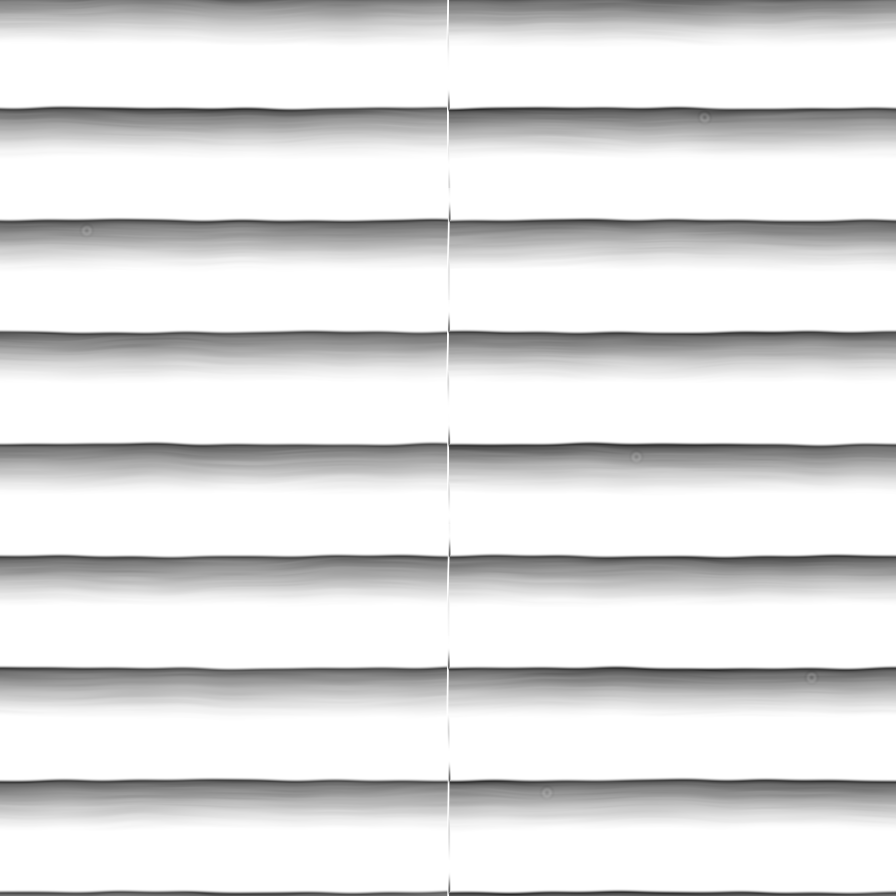
This pattern is drawn by a WebGL 2 fragment shader. Its source:

```glsl
#version 300 es
precision highp float;
// Eight lapped, white-painted boards, each shaded by the lip of the board above,
// with one hairline butt joint at mid width. Shade is a falloff below each wavy lip,
// broken up by stretched grain noise; all seeds wrap by row so the tile is seamless.

uniform vec2 u_resolution;
out vec4 outColor;

const float TAU = 6.2831853;
const float ROWS = 8.0;
const float JOINT_X = 0.5;
const float LIP_OFFSET = 0.021;      // lip position, in rows above the row border
const float LIP_WAVE = 0.009;        // waviness of the lip, in rows
const float LIP_SOFTNESS = 0.042;    // soft edge above the lip, in rows
const float LINE_DEPTH = 0.15;       // extra darkness right at the lip
const float LINE_FADE = 0.016;
const float SHADOW_DEPTH = 0.60;
const float SHADOW_LENGTH = 0.435;   // in rows
const float SHADOW_CURVE = 1.3;
const float GRAIN_AMOUNT = 0.16;
const float KNOT_CHANCE = 0.35;
const float KNOT_RADIUS = 0.011;     // in canvas widths
const float JOINT_HALF_WIDTH = 0.0010;
const vec3 PAINT = vec3(1.0);
const vec3 SHADE = vec3(0.0);

float hash(vec2 p) {
    vec3 q = fract(vec3(p.xyx) * vec3(0.1031, 0.1030, 0.0973));
    q += dot(q, q.yzx + 33.33);
    return fract((q.x + q.y) * q.z);
}

float valueNoise(vec2 p) {
    vec2 cell = floor(p);
    vec2 f = fract(p);
    f = f * f * (3.0 - 2.0 * f);
    float low = mix(hash(cell), hash(cell + vec2(1.0, 0.0)), f.x);
    float high = mix(hash(cell + vec2(0.0, 1.0)), hash(cell + 1.0), f.x);
    return mix(low, high, f.y);
}

// Layered sines along the board, with phases picked per row.
float lipWave(float along, float row) {
    float sum = 0.0;
    for (int i = 0; i < 4; i++) {
        float k = float(i);
        float phase = TAU * hash(vec2(row + 3.0, k + 11.0));
        sum += sin(along * TAU * (2.3 + 3.7 * k) + phase) / (1.0 + 0.6 * k);
    }
    return sum * 0.6;
}

// Streaks stretched along the board, bent by a slow drift; range about -1 to 1.
float woodGrain(float along, float depth, float row) {
    float seed = row * 71.0 + 200.0;
    float bend = 0.09 * (valueNoise(vec2(along * 9.0, depth * 3.0 + seed)) - 0.5);
    float d = depth + bend;
    float broad = valueNoise(vec2(along * 5.0, d * 9.0 + seed));
    float streak = valueNoise(vec2(along * 8.0 + 40.0, d * 30.0 + seed));
    float fine = valueNoise(vec2(along * 17.0 + 90.0, d * 58.0 + seed));
    return broad * 0.8 + streak * 0.7 + fine * 0.5 - 1.0;
}

// Faint rings of an occasional knot, at most one in each half of a board.
float knotRings(float along, float depth, float row) {
    float side = floor(along * 2.0);
    vec2 id = vec2(row + 17.0, side + 5.0);
    float present = step(hash(id), KNOT_CHANCE);
    vec2 center = vec2((side + mix(0.1, 0.9, hash(id + 31.0))) * 0.5,
                       mix(0.07, 0.13, hash(id + 57.0)));
    vec2 offset = (vec2(along, depth) - center) * vec2(1.0, 1.0 / ROWS);
    float r = length(offset) / KNOT_RADIUS;
    return present * (1.0 - smoothstep(0.3, 1.0, r)) * cos(r * 9.0);
}

float boardShade(float along, float depth, float row) {
    float grain = woodGrain(along, depth, row);
    float tone = mix(1.06, 0.94, along)
               + 0.14 * (valueNoise(vec2(along * 4.0, row * 9.0 + 0.5)) - 0.5);
    float reach = SHADOW_LENGTH * (1.0 + 0.07 * grain);
    float below = max(depth, 0.0);
    float fall = pow(max(1.0 - below / reach, 0.0), SHADOW_CURVE);
    float texture_ = 1.0 + GRAIN_AMOUNT * grain + 0.10 * knotRings(along, depth, row);
    float line = LINE_DEPTH * exp(-below / LINE_FADE);
    float lip = smoothstep(-LIP_SOFTNESS, 0.0, depth);
    return (SHADOW_DEPTH * fall * texture_ * tone + line) * lip * lip;
}

void main() {
    vec2 uv = gl_FragCoord.xy / u_resolution;
    float pixel = 1.0 / u_resolution.x;

    // Nearest lip, and depth below it; "along" starts and ends at the joint.
    float rowPos = (1.0 - uv.y) * ROWS + LIP_OFFSET;
    float lipIndex = floor(rowPos + 0.3);
    float row = mod(lipIndex, ROWS);
    float along = fract(uv.x - JOINT_X);
    float depth = rowPos - lipIndex + LIP_WAVE * lipWave(along, row);
    float shade = boardShade(along, depth, row);

    // Joint: a pale gap, a dark spike above each lip, and a faint broken edge.
    float sway = 0.0005 * (sin(TAU * uv.y * 3.0) + 0.6 * sin(TAU * uv.y * 8.0 + 1.0));
    float across = uv.x - JOINT_X - sway;
    float gap = 1.0 - smoothstep(-0.5, 0.5, (abs(across) - JOINT_HALF_WIDTH) / pixel);
    float spike = smoothstep(-0.20, -0.02, depth) * (1.0 - smoothstep(-0.02, 0.02, depth));
    float edge = 1.0 - smoothstep(0.0, 0.0008 + pixel, abs(across - 0.0011));
    float broken = 0.5 + 0.5 * sin(TAU * uv.y * 13.0 + 2.0 * sin(TAU * uv.y * 5.0));
    shade = mix(shade, 0.0, gap);
    shade = max(shade, edge * (0.62 * spike + 0.16 * broken * smoothstep(0.15, 0.45, abs(depth))));

    outColor = vec4(mix(PAINT, SHADE, clamp(shade, 0.0, 1.0)), 1.0);
}
```
